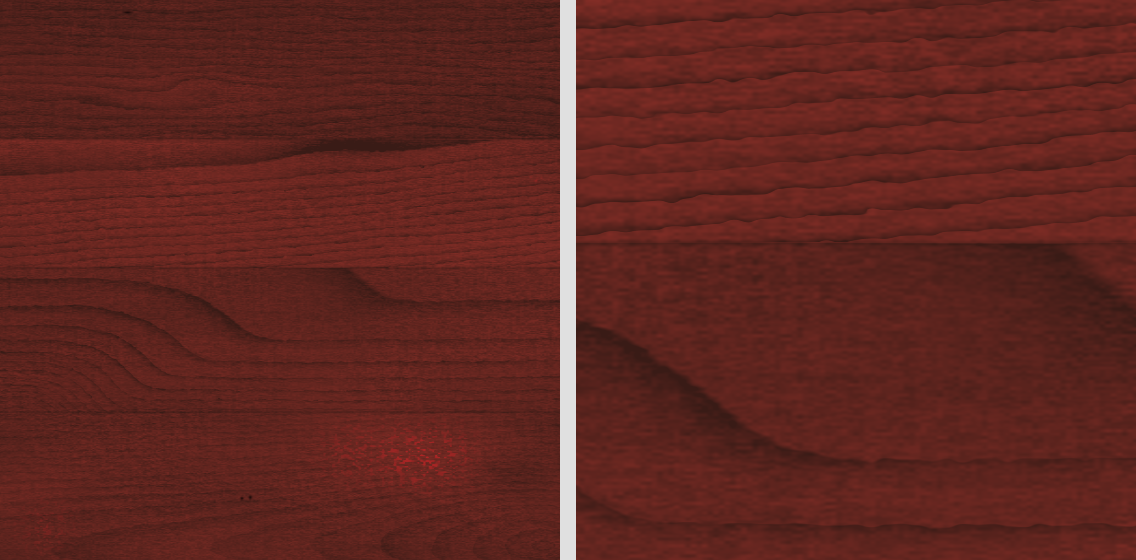
Left: the whole. Right: its middle third, enlarged.
A WebGL 2 fragment shader for this texture:

```glsl
#version 300 es
precision highp float;
// Four stacked planks of red-stained wood with horizontal grain.
// Each plank has its own ring field; a sawtooth of that field draws the
// growth lines, and stretched value noise adds pores, stains and wear.
uniform vec2 u_resolution;
out vec4 outColor;

const vec3 DARK_STAIN = vec3(0.25, 0.112, 0.092);
const vec3 RED_STAIN = vec3(0.52, 0.178, 0.150);
const vec3 WORN_RED = vec3(0.78, 0.14, 0.15);
const vec3 SEAMS = vec3(0.751, 0.522, 0.264);         // plank borders, top down
const vec4 PLANK_TONE = vec4(0.34, 0.68, 0.47, 0.47); // planks, top down
const vec4 LINE_DEPTH = vec4(0.34, 0.58, 0.50, 0.24);
const vec4 LINE_SHARPNESS = vec4(3.0, 4.5, 6.0, 2.5);
const float PORE_STRENGTH = 0.30;
const float SEAM_WIDTH = 0.0016;

float hash(vec2 p) {
    return fract(sin(dot(p, vec2(127.1, 311.7))) * 43758.5453);
}

float noise(vec2 p) {
    vec2 i = floor(p), f = fract(p);
    f = f * f * (3.0 - 2.0 * f);
    return mix(mix(hash(i), hash(i + vec2(1, 0)), f.x),
               mix(hash(i + vec2(0, 1)), hash(i + vec2(1, 1)), f.x), f.y);
}

float fbm(vec2 p) {
    float sum = 0.0, gain = 0.5;
    for (int i = 0; i < 4; i++) {
        sum += gain * noise(p);
        p = p * 2.03 + 17.3;
        gain *= 0.5;
    }
    return sum;
}

// Soft elliptical spot, 1 at its centre
float blob(vec2 p, vec2 centre, vec2 radius) {
    vec2 d = (p - centre) / radius;
    return exp(-dot(d, d));
}

// Nearly straight rings that arch over a small burl
float straightRings(vec2 p) {
    float arch = 0.022 * blob(p, vec2(0.37, 0.848), vec2(0.07, 0.035));
    return 52.0 * (1.0 - p.y + arch) + 3.0 * fbm(p * vec2(2.5, 14.0));
}

// Rings rising to the right, crowded toward the lower edge
float risingRings(vec2 p) {
    float rise = 0.04 * p.x + 0.035 * p.x * p.x;
    float swell = 0.014 * blob(p, vec2(0.57, 0.72), vec2(0.08, 0.03));
    float depth = 0.681 + rise + swell - p.y;
    return depth < 0.0 ? 8.0 * depth : 60.0 * depth * (depth + 0.004) / (depth + 0.03);
}

// Rings falling to the right; the fall starts further left at greater depth
float fallingRings(vec2 p) {
    float depth = SEAMS.y - p.y;
    float fall = 0.58 * exp(-6.0 * depth);
    float lift = 0.11 * (1.0 - 1.5 * depth);
    float s = depth + lift * (1.0 - smoothstep(0.3 * fall, 1.9 * fall, p.x));
    return exp(10.0 * (s - 0.056));
}

// Oval rings in the lower right corner that flatten toward the left
float ovalRings(vec2 p) {
    float dx = abs(0.97 - p.x);
    float r = length(vec2(0.16 * dx / (dx + 0.3), p.y - 0.025));
    return 50.0 * r + 120.0 * r * r + 0.8 * fbm(p * vec2(4.0, 12.0));
}

void main() {
    vec2 p = gl_FragCoord.xy / u_resolution;
    int plank = p.y > SEAMS.x ? 0 : p.y > SEAMS.y ? 1 : p.y > SEAMS.z ? 2 : 3;

    // Ring field, wavy at large scale and ragged at small scale
    vec2 q = p;
    q.y += 0.016 * (fbm(p * vec2(6.0, 9.0) + float(plank) * 7.0) - 0.5);
    q.y += 0.0035 * (noise(p * vec2(110.0, 260.0)) - 0.5);
    float rings = plank == 0 ? straightRings(q) : plank == 1 ? risingRings(q)
                : plank == 2 ? -fallingRings(q) : ovalRings(q);

    // Growth lines: slow darkening, then a sharp smoothed edge
    float phase = fract(rings);
    float edge = clamp(fwidth(rings), 0.04, 0.5);
    float line = pow(phase, LINE_SHARPNESS[plank]) * (1.0 - smoothstep(1.0 - edge, 1.0, phase));
    line *= 0.65 + 0.7 * noise(vec2(p.x * 5.0, floor(rings) * 3.7));

    // Plank tone with broad stains and stretched pores
    float stain = fbm(p * vec2(3.0, 9.0) + float(plank) * 13.0) - 0.47;
    float pores = noise(p * vec2(120.0, 480.0)) + noise(p * vec2(300.0, 512.0) + 5.0) - 1.0;
    float streaks = noise(p * vec2(9.0, 190.0)) - 0.5;
    float tone = PLANK_TONE[plank] + 0.34 * stain + 0.10 * streaks;
    tone += PORE_STRENGTH * pores * (0.6 + 0.6 * noise(p * vec2(7.0, 16.0)));
    tone -= LINE_DEPTH[plank] * line;

    // Local shading: burl glow, knot shadow, pale and dark patches
    if (plank == 0) tone += 0.22 * blob(p, vec2(0.32, 0.835), vec2(0.32, 0.05));
    if (plank == 1) tone -= 0.50 * blob(p, vec2(0.63, 0.738), vec2(0.09, 0.016));
    if (plank == 2) tone += 0.14 * blob(p, vec2(0.85, 0.43), vec2(0.3, 0.10));
    if (plank == 3) {
        tone += 0.26 * blob(p, vec2(0.74, 0.19), vec2(0.20, 0.09));
        tone -= 0.26 * blob(p, vec2(0.92, 0.15), vec2(0.07, 0.04));
    }

    // Seams and small pin holes
    float seam = min(min(abs(p.y - SEAMS.x), abs(p.y - SEAMS.y)), abs(p.y - SEAMS.z));
    tone -= 0.28 * (1.0 - smoothstep(0.0, 2.0 * SEAM_WIDTH, seam));
    float holes = blob(p, vec2(0.432, 0.110), vec2(0.003)) + blob(p, vec2(0.447, 0.112), vec2(0.003))
                + blob(p, vec2(0.228, 0.978), vec2(0.007, 0.002));

    // Bright specks where the finish is worn
    float worn = blob(p, vec2(0.755, 0.185), vec2(0.08, 0.05)) + 0.4 * blob(p, vec2(0.62, 0.19), vec2(0.05))
               + 0.3 * blob(p, vec2(0.08, 0.06), vec2(0.05)) + 0.6 * blob(p, vec2(0.957, 0.68), vec2(0.01, 0.005));
    float specks = smoothstep(0.5, 0.9, noise(p * vec2(190.0, 300.0) + 31.0));

    vec3 color = mix(DARK_STAIN, RED_STAIN, clamp(tone, -0.1, 1.1));
    color = mix(color, WORN_RED, 0.75 * min(worn, 1.0) * specks);
    color *= 1.0 - 0.65 * min(holes, 1.0);
    outColor = vec4(color, 1.0);
}
```
